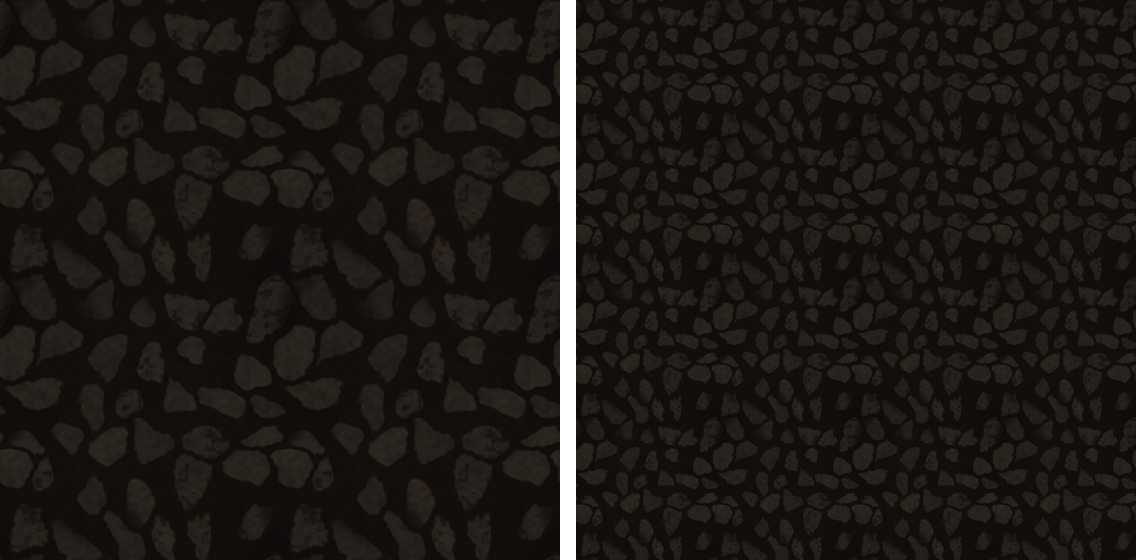
Left: one tile. Right: repeated 2 by 2.
A WebGL 2 fragment shader for this pattern:

```glsl
#version 300 es
precision highp float;
// Dark ground strewn with worn, irregular stones, in a seamless repeating tile.

#define REPEATS 2.0        // tiles across and down
#define CELLS 6.0          // stones per tile side
#define JITTER 0.48        // scatter of the stone centres
#define SIZE_MIN 0.30      // stone radius, in cells
#define SIZE_MAX 0.48
#define GAP 0.13           // least soil between stones
#define WARP 0.16          // bending of the outlines
#define ROUGH 0.06         // fine chipping of the outlines
#define FADED 0.22         // share of half-buried stones
#define PITTED 0.30        // share of stones with dark pits
#define SOIL vec3(0.066, 0.054, 0.047)
#define STONE vec3(0.152, 0.133, 0.113)

uniform vec2 u_resolution;
out vec4 fragColor;

const float TAU = 6.2831853;

float hash(vec2 p) {
    return fract(sin(dot(p, vec2(127.1, 311.7))) * 43758.5453);
}

vec2 hash2(vec2 p) {
    return vec2(hash(p), hash(p + 37.3));
}

// Value noise over the tile; freq is whole, so it wraps.
float noise(vec2 t, float freq, float seed) {
    vec2 p = t * freq;
    vec2 i = floor(p), f = fract(p);
    f = f * f * (3.0 - 2.0 * f);
    vec2 a = mod(i, freq) + seed, b = mod(i + 1.0, freq) + seed;
    return mix(mix(hash(a), hash(vec2(b.x, a.y)), f.x),
               mix(hash(vec2(a.x, b.y)), hash(b), f.x), f.y);
}

float fbm(vec2 t, float freq, float seed) {
    float sum = 0.0, gain = 0.533;
    for (int k = 0; k < 4; k++) {
        sum += gain * noise(t, freq, seed + float(k) * 11.0);
        freq *= 2.0;
        gain *= 0.5;
    }
    return sum;
}

// Approximate distance to a lobed stone, stretched mostly upright.
float stoneDistance(vec2 p, vec2 id) {
    float turn = (hash(id + 5.1) - 0.5) * 2.2;
    float stretch = mix(1.02, 1.30, hash(id + 9.7));
    p = mat2(cos(turn), sin(turn), -sin(turn), cos(turn)) * p;
    p *= vec2(stretch, 1.0 / stretch);
    float angle = atan(p.y, p.x);
    vec2 phase = hash2(id + 13.9) * TAU;
    float outline = 1.0 + 0.12 * cos(3.0 * angle + phase.x)
                        + 0.05 * cos(4.0 * angle + phase.y);
    float radius = mix(SIZE_MIN, SIZE_MAX, hash(id + 21.3));
    return length(p) - radius * outline;
}

void main() {
    vec2 tile = fract(gl_FragCoord.xy / u_resolution * REPEATS);
    float pixel = REPEATS * CELLS / min(u_resolution.x, u_resolution.y);

    // Bend space: broad drift of the rows, uneven outlines, chips
    vec2 drift = vec2(noise(tile, 3.0, 61.0), noise(tile, 3.0, 97.0)) - 0.5;
    vec2 bend = vec2(noise(tile, 18.0, 3.0), noise(tile, 18.0, 71.0)) - 0.5;
    vec2 chip = vec2(noise(tile, 60.0, 19.0), noise(tile, 60.0, 53.0)) - 0.5;
    vec2 p = tile * CELLS + 0.9 * drift + WARP * bend + ROUGH * chip;

    // Nearest and second nearest stone, in staggered rows
    float nearest = 9.0, second = 9.0;
    vec2 stoneId = vec2(0.0), local = vec2(0.0);
    for (int y = -1; y <= 1; y++) {
        float row = floor(p.y) + float(y);
        float shift = 0.5 * mod(row, 2.0);
        for (int x = -1; x <= 1; x++) {
            vec2 cell = vec2(floor(p.x - shift) + float(x), row);
            vec2 id = mod(cell, CELLS);
            vec2 centre = cell + vec2(shift, 0.0) + 0.5 + JITTER * (hash2(id + 2.7) - 0.5);
            float d = stoneDistance(p - centre, id);
            if (d < nearest) {
                second = nearest;
                nearest = d;
                stoneId = id;
                local = p - centre;
            } else {
                second = min(second, d);
            }
        }
    }
    float edge = max(nearest, 0.5 * (nearest - second + GAP));
    float soft = max(0.032, pixel);
    float cover = 1.0 - smoothstep(-soft, soft, edge);

    // Some stones sink into the soil on one side
    float heading = hash(stoneId + 31.7) * TAU;
    float side = dot(local, vec2(cos(heading), sin(heading)));
    float buried = step(hash(stoneId + 43.1), FADED);
    cover *= 1.0 - 0.75 * buried * smoothstep(0.0, 0.4, side);

    // Soil: broad brown and black mottling with fine grit
    float grit = fbm(tile, 64.0, 29.0) - 0.5;
    float patches = fbm(tile, 3.0, 83.0);
    vec3 soil = SOIL * mix(vec3(0.78, 0.83, 0.88), vec3(1.18, 1.12, 1.04), patches);
    soil *= 1.0 + 0.35 * grit;

    // Stone: own tone, grain, pits and a warm worn rim
    vec3 stone = STONE * mix(0.90, 1.05, hash(stoneId + 57.3));
    stone *= 1.0 + 0.42 * grit + 0.20 * (fbm(tile, 24.0, 7.0) - 0.5);
    float pits = smoothstep(0.56, 0.70, fbm(tile, 42.0, 47.0));
    stone = mix(stone, soil, pits * mix(0.10, 0.60, step(hash(stoneId + 67.9), PITTED)));
    float rim = smoothstep(-0.10, 0.0, edge) * noise(tile, 20.0, 91.0);
    stone *= mix(vec3(1.0), vec3(1.05, 0.92, 0.82), rim);

    fragColor = vec4(mix(soil, stone, cover), 1.0);
}
```
